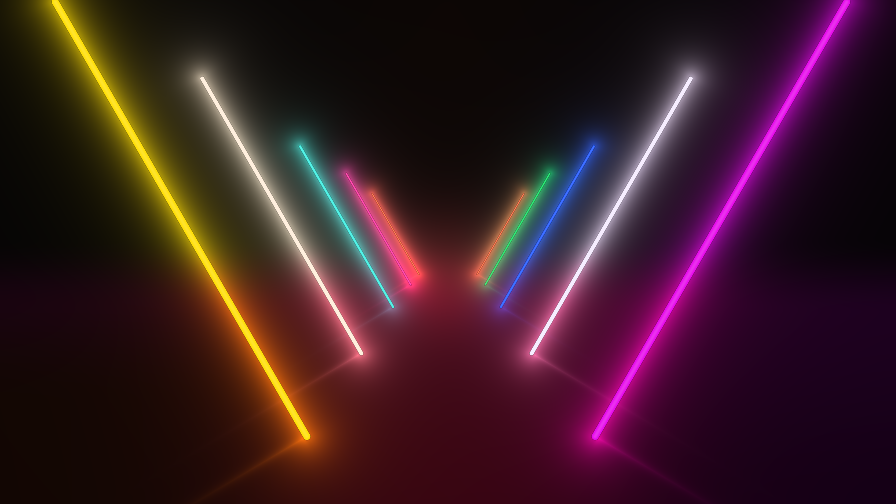
Give the GLSL for this background, as a Shadertoy shader.

```glsl
// Two rows of slanted neon tubes receding over a dark, softly lit floor.
#define TUBES 5
#define HORIZON 0.46
#define LEAN vec2(0.579, 1.0)
#define STREAK_DIR vec2(0.86, -0.51)
#define TUBE_THICKNESS 0.026
#define NEAR_GLOW 0.58
#define WIDE_GLOW 0.20
#define STREAK_GLOW 0.24
#define FLOOR_TINT vec3(1.0, 0.58, 0.72)

// Per tube, near to far: foot offset, foot height, length, centre shift.
const vec4 TUBE[TUBES] = vec4[TUBES](
    vec4(0.286, 0.134, 0.996, 0.006),
    vec4(0.169, 0.299, 0.630, -0.003),
    vec4(0.107, 0.391, 0.368, -0.002),
    vec4(0.074, 0.435, 0.255, 0.0),
    vec4(0.058, 0.456, 0.184, 0.0));

const vec3 LEFT_COLOR[TUBES] = vec3[TUBES](
    vec3(1.0, 0.87, 0.0), vec3(1.0, 0.93, 0.85), vec3(0.22, 0.93, 0.88),
    vec3(1.0, 0.18, 0.64), vec3(1.0, 0.40, 0.22));

const vec3 RIGHT_COLOR[TUBES] = vec3[TUBES](
    vec3(0.90, 0.02, 0.92), vec3(0.96, 0.92, 1.0), vec3(0.12, 0.34, 1.0),
    vec3(0.04, 0.88, 0.38), vec3(1.0, 0.40, 0.22));

float segmentDistance(vec2 p, vec2 dir, float len) {
    return length(p - dir * clamp(dot(p, dir), 0.0, len));
}

// Dark room: near-black wall, floor tinted brown, crimson and violet.
vec3 room(vec2 p, float ground) {
    vec3 wall = vec3(0.018, 0.014, 0.018)
              + vec3(0.03, 0.01, 0.0) * exp(-9.0 * p.x * p.x);
    vec3 leftFloor = mix(vec3(0.07, 0.025, 0.012), vec3(0.10, 0.012, 0.07),
                         smoothstep(0.2, 0.46, p.y));
    vec3 rightFloor = mix(vec3(0.08, 0.0, 0.085), vec3(0.11, 0.005, 0.12),
                          smoothstep(0.0, 0.4, p.y));
    vec3 ground3 = mix(leftFloor, rightFloor, smoothstep(-0.4, 0.4, p.x));
    ground3 = mix(ground3, vec3(0.20, 0.015, 0.06), exp(-6.0 * p.x * p.x));
    vec3 color = mix(wall, ground3, ground);

    // Red haze where the rows converge.
    vec2 haze = (p - vec2(0.0, HORIZON)) / vec2(0.13, 0.12);
    return color + vec3(0.19, 0.04, 0.05) * exp(-dot(haze, haze));
}

void mainImage(out vec4 fragColor, in vec2 fragCoord) {
    float pixel = 1.0 / iResolution.y;
    vec2 p = (fragCoord - vec2(0.5 * iResolution.x, 0.0)) * pixel;
    float ground = smoothstep(HORIZON + 0.07, HORIZON - 0.08, p.y);
    vec3 color = room(p, ground);
    vec3 glowTint = mix(vec3(1.0), FLOOR_TINT, ground);
    vec2 lean = normalize(LEAN);
    vec2 streakDir = normalize(STREAK_DIR);
    vec3 tubeLight = vec3(0.0);
    float tubeCover = 0.0;

    for (int i = 0; i < TUBES; i++) {
        vec4 tube = TUBE[i];
        float nearness = sqrt(tube.x / TUBE[0].x);
        float radius = TUBE_THICKNESS * tube.x;

        for (int side = 0; side < 2; side++) {
            float mirror = side == 0 ? -1.0 : 1.0;
            vec3 neon = side == 0 ? LEFT_COLOR[i] : RIGHT_COLOR[i];
            vec2 q = vec2((p.x - tube.w) * mirror, p.y) - tube.xy;
            float d = segmentDistance(q, lean, tube.z);

            // Tight bloom plus a broad halo.
            float bloom = NEAR_GLOW * exp(-d / (0.032 * nearness))
                        + WIDE_GLOW * nearness * exp(-d / (0.10 * nearness));
            color += neon * glowTint * bloom;

            // Faint reflected streak running outward from the foot.
            float along = dot(q, streakDir);
            float across = abs(dot(q, vec2(-streakDir.y, streakDir.x)));
            float streak = smoothstep(0.0, 0.01, along)
                         * exp(-max(along, 0.0) / (0.17 * tube.z))
                         * exp(-across / (radius + 0.5 * pixel));
            color += neon * glowTint * STREAK_GLOW * streak;

            // Solid tube with a slightly paler core.
            float cover = clamp((radius - d) / pixel + 0.5, 0.0, 1.0);
            float core = 1.0 - smoothstep(0.0, radius, d);
            vec3 lit = mix(neon, vec3(1.0), 0.18 * core);
            tubeLight = mix(tubeLight, lit, cover);
            tubeCover = max(tubeCover, cover);
        }
    }

    color = mix(color, max(tubeLight, color * 0.5), tubeCover);
    fragColor = vec4(clamp(color, 0.0, 1.0), 1.0);
}
```
